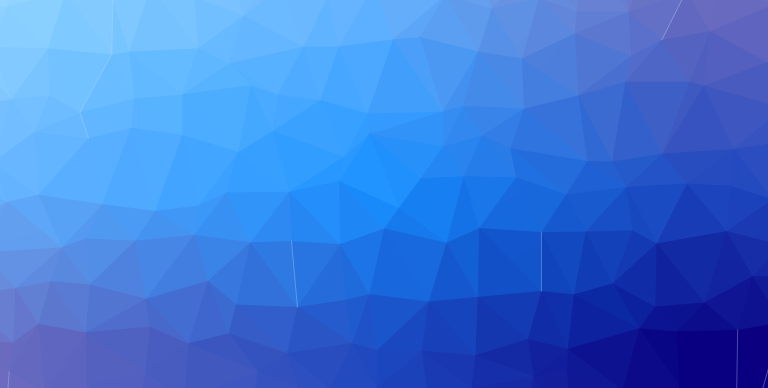
This background is drawn by a WebGL 1 fragment shader. Its source:

```glsl
precision highp float;
// Low-poly mesh of flat triangles fading from sky blue through azure to navy.

uniform vec2 u_resolution;

const vec2 GRID = vec2(16.0, 8.0);

vec2 hash2(vec2 p) {
  vec3 q = fract(p.xyx * vec3(0.1031, 0.1030, 0.0973));
  q += dot(q, q.yzx + 33.33);
  return fract((q.xx + q.yz) * q.zy);
}

// Grid corner shifted at random
vec2 meshVertex(vec2 cell) {
  return cell + 0.74 * (hash2(cell + 17.0) - 0.5);
}

// Three-stop ramp: sky, azure, navy
vec3 ramp(float t) {
  vec3 azure = vec3(0.09, 0.56, 1.0);
  vec3 light = mix(vec3(0.58, 0.84, 1.0), azure, clamp(t * 2.0, 0.0, 1.0));
  return mix(light, vec3(0.03, 0.0, 0.5), clamp((t - 0.5) / 0.4, 0.0, 1.0));
}

// Average of a rightward and a downward ramp, warmer off the diagonal
vec3 fieldColor(vec2 p) {
  vec2 t = clamp(vec2(p.x / GRID.x, 1.0 - p.y / GRID.y), 0.0, 1.0);
  vec3 color = 0.5 * (ramp(t.x) + ramp(t.y));
  color.r += 0.12 * abs(t.x - t.y);
  return color;
}

// Signed distance to the line a-b, positive on its left
float leftOf(vec2 p, vec2 a, vec2 b) {
  return dot(p - a, normalize(vec2(a.y - b.y, b.x - a.x)));
}

float segmentDistance(vec2 p, vec2 a, vec2 b) {
  vec2 ab = b - a;
  return length(p - a - ab * clamp(dot(p - a, ab) / dot(ab, ab), 0.0, 1.0));
}

// Colour weighted by edge coverage, with the weight in alpha
vec4 facet(vec2 p, vec2 a, vec2 b, vec2 c, float pixel) {
  float inside = min(leftOf(p, a, b), min(leftOf(p, b, c), leftOf(p, c, a)));
  float coverage = clamp(inside / pixel + 0.5, 0.0, 1.0);
  return vec4(fieldColor((a + b + c) / 3.0), 1.0) * coverage;
}

void main() {
  vec2 p = gl_FragCoord.xy / u_resolution * GRID;
  float pixel = GRID.y / u_resolution.y;
  vec4 sum = vec4(fieldColor(p), 1.0) * 0.001;
  float seam = 0.0;

  for (int j = -1; j <= 1; j++) {
    for (int i = -1; i <= 1; i++) {
      vec2 cell = floor(p) + vec2(float(i), float(j));
      vec2 a = meshVertex(cell);
      vec2 b = meshVertex(cell + vec2(1.0, 0.0));
      vec2 c = meshVertex(cell + vec2(1.0, 1.0));
      vec2 d = meshVertex(cell + vec2(0.0, 1.0));

      // Split each quad along its shorter diagonal
      if (distance(a, c) < distance(b, d)) {
        sum += facet(p, a, b, c, pixel) + facet(p, a, c, d, pixel);
      } else {
        sum += facet(p, a, b, d, pixel) + facet(p, b, c, d, pixel);
      }

      // A few upright edges show a pale hairline
      float chosen = step(0.93, hash2(cell + 71.0).x);
      float line = clamp(0.5 + (0.01 - segmentDistance(p, a, d)) / pixel, 0.0, 1.0);
      seam = max(seam, chosen * line);
    }
  }

  vec3 color = mix(sum.rgb / sum.a, vec3(0.75, 0.85, 1.0), 0.35 * seam);
  gl_FragColor = vec4(color, 1.0);
}
```
